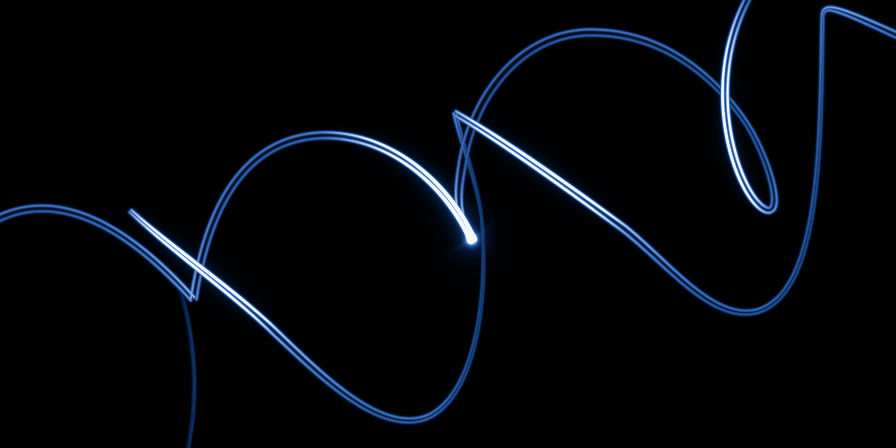
A WebGL 1 fragment shader for this background:

```glsl
precision highp float;
// Twin-stranded blue light trails looping across a black background.

uniform vec2 u_resolution;

// All lengths are in grid units: the canvas spans GRID, origin at lower left.
const vec2 GRID = vec2(768.0, 384.0);
const float STRAND_WIDTH = 1.5;
const float SECOND_STRAND = 0.85;
const float HALO_RADIUS = 5.0;
const float HALO_GAIN = 0.1;
const float HAZE_RADIUS = 22.0;
const float HAZE_GAIN = 0.018;
const vec2 FLARE_POS = vec2(404.0, 179.0);
const vec2 FLARE_AXIS = vec2(0.83, 0.56);

const vec3 NAVY = vec3(0.01, 0.08, 0.20);
const vec3 DEEP_BLUE = vec3(0.07, 0.24, 0.47);
const vec3 BLUE = vec3(0.26, 0.45, 0.75);
const vec3 PALE_BLUE = vec3(0.61, 0.73, 0.93);
const vec3 HOT_WHITE = vec3(0.95, 0.98, 1.0);

vec2 bezier(vec2 a, vec2 b, vec2 c, vec2 d, float t) {
  float s = 1.0 - t;
  return s * s * s * a + 3.0 * s * s * t * b + 3.0 * s * t * t * c + t * t * t * d;
}

vec2 bezierSlope(vec2 a, vec2 b, vec2 c, vec2 d, float t) {
  float s = 1.0 - t;
  return 3.0 * (s * s * (b - a) + 2.0 * s * t * (c - b) + t * t * (d - c));
}

// Parameter of the curve point nearest to p: coarse scan, then refinement.
float nearestParam(vec2 p, vec2 a, vec2 b, vec2 c, vec2 d) {
  float best = 0.0;
  float bestDist = 1e9;
  for (int i = 0; i <= 14; i++) {
    float t = float(i) / 14.0;
    vec2 q = p - bezier(a, b, c, d, t);
    float dist = dot(q, q);
    if (dist < bestDist) { bestDist = dist; best = t; }
  }
  for (int i = 0; i < 4; i++) {
    vec2 slope = bezierSlope(a, b, c, d, best);
    vec2 q = p - bezier(a, b, c, d, best);
    best = clamp(best + dot(q, slope) / max(dot(slope, slope), 1.0), 0.0, 1.0);
  }
  return best;
}

float strand(float dist) {
  float x = dist / STRAND_WIDTH;
  return exp(-x * x);
}

// Light of a twin strand; energy is start, middle, end and gap is start, end.
float trail(vec2 p, vec2 a, vec2 b, vec2 c, vec2 d, vec3 energy, vec2 gap) {
  float t = nearestParam(p, a, b, c, d);
  vec2 q = p - bezier(a, b, c, d, t);
  vec2 dir = normalize(bezierSlope(a, b, c, d, t));
  vec2 local = vec2(dot(q, dir), dir.x * q.y - dir.y * q.x);
  vec2 offset = vec2(0.0, mix(gap.x, gap.y, t));
  float e = mix(mix(energy.x, energy.y, t), mix(energy.y, energy.z, t), t);
  float core = max(strand(length(local - offset)),
                   SECOND_STRAND * strand(length(local + offset)));
  float dist = length(q);
  float glow = HALO_GAIN * exp(-dist / HALO_RADIUS) + HAZE_GAIN * exp(-dist / HAZE_RADIUS);
  return e * core + e * e * glow;
}

float flare(vec2 p) {
  vec2 q = p - FLARE_POS;
  float along = abs(dot(q, FLARE_AXIS));
  float across = abs(FLARE_AXIS.x * q.y - FLARE_AXIS.y * q.x);
  return 1.2 * exp(-dot(q, q) / 18.0) + 0.2 * exp(-along / 11.0 - across / 2.0);
}

vec3 lightColor(float light) {
  vec3 color = mix(vec3(0.0), NAVY, smoothstep(0.0, 0.17, light));
  color = mix(color, DEEP_BLUE, smoothstep(0.13, 0.36, light));
  color = mix(color, BLUE, smoothstep(0.32, 0.66, light));
  color = mix(color, PALE_BLUE, smoothstep(0.6, 0.95, light));
  return mix(color, HOT_WHITE, smoothstep(0.88, 1.25, light));
}

void main() {
  vec2 p = gl_FragCoord.xy / u_resolution * GRID;
  float l = 0.0;

  // Left wave, its faint tail, and the arch that ends in the flare
  l = max(l, trail(p, vec2(-5, 195), vec2(50, 224), vec2(110, 189), vec2(165, 128), vec3(0.6, 0.55, 0.85), vec2(2.6, 2.0)));
  l = max(l, trail(p, vec2(150, 149), vec2(168, 99), vec2(171, 44), vec2(160, -6), vec3(0.2, 0.36, 0.24), vec2(0.6)));
  l = max(l, trail(p, vec2(166, 128), vec2(174, 179), vec2(195, 264), vec2(275, 268), vec3(0.8, 0.5, 0.65), vec2(2.5)));
  l = max(l, trail(p, vec2(275, 268), vec2(335, 270), vec2(385, 224), vec2(405, 178), vec3(0.65, 1.7, 2.5), vec2(2.5, 2.0)));

  // Lower left swoop rising to the middle tip
  l = max(l, trail(p, vec2(112, 203), vec2(145, 172), vec2(200, 134), vec2(235, 100), vec3(0.8, 2.3, 0.95), vec2(1.2, 2.6)));
  l = max(l, trail(p, vec2(235, 100), vec2(275, 62), vec2(325, 12), vec2(365, 26), vec3(0.95, 0.5, 0.6), vec2(2.6, 1.6)));
  l = max(l, trail(p, vec2(365, 26), vec2(410, 44), vec2(420, 139), vec2(412, 204), vec3(0.6, 0.35, 0.35), vec2(1.6, 0.5)));
  l = max(l, trail(p, vec2(412, 204), vec2(407, 234), vec2(396, 259), vec2(390, 287), vec3(0.35, 0.35, 0.7), vec2(0.5, 1.2)));

  // Right swoop from the middle tip to the upper right hook
  l = max(l, trail(p, vec2(390, 287), vec2(430, 264), vec2(490, 221), vec2(535, 188), vec3(0.8, 2.3, 0.9), vec2(1.8, 2.6)));
  l = max(l, trail(p, vec2(535, 188), vec2(575, 156), vec2(610, 109), vec2(648, 117), vec3(0.9, 0.5, 0.55), vec2(2.6, 1.6)));
  l = max(l, trail(p, vec2(648, 117), vec2(705, 132), vec2(703, 264), vec2(705, 370), vec3(0.55, 0.35, 0.6), vec2(1.6, 0.8)));
  l = max(l, trail(p, vec2(705, 370), vec2(706, 382), vec2(716, 378), vec2(775, 351), vec3(0.6, 0.9, 0.65), vec2(0.8, 2.4)));

  // Second arch and the narrow loop leaving through the top
  l = max(l, trail(p, vec2(405, 178), vec2(392, 199), vec2(391, 214), vec2(396, 242), vec3(1.2, 0.9, 0.6), vec2(1.5, 3.0)));
  l = max(l, trail(p, vec2(396, 242), vec2(405, 304), vec2(450, 360), vec2(513, 356), vec3(0.6, 0.5, 0.6), vec2(3.0, 2.6)));
  l = max(l, trail(p, vec2(513, 356), vec2(570, 354), vec2(613, 318), vec2(640, 278), vec3(0.6, 0.55, 0.55), vec2(2.6, 1.6)));
  l = max(l, trail(p, vec2(640, 278), vec2(660, 246), vec2(672, 200), vec2(657, 204), vec3(0.55, 0.5, 0.8), vec2(1.6, 2.2)));
  l = max(l, trail(p, vec2(657, 204), vec2(634, 212), vec2(598, 309), vec2(643, 389), vec3(0.8, 2.2, 0.6), vec2(2.2)));

  gl_FragColor = vec4(lightColor(l + flare(p)), 1.0);
}
```
